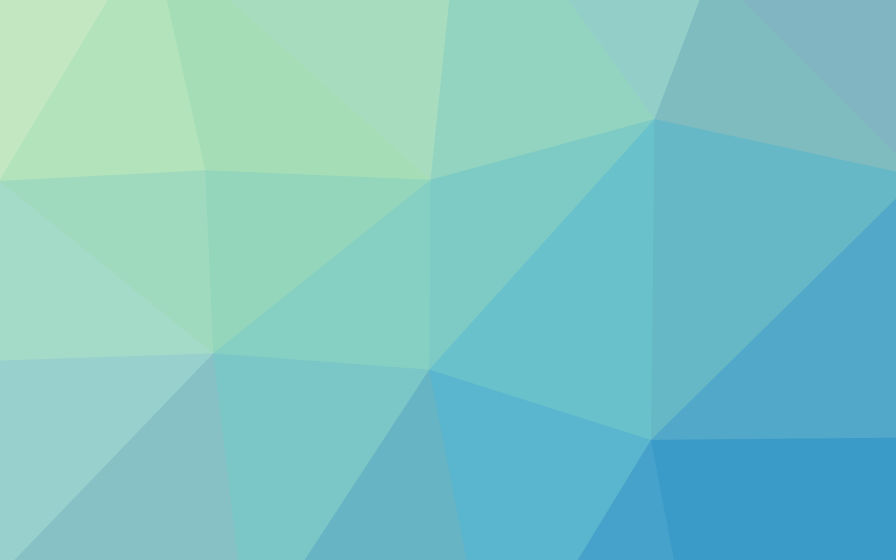
Give the GLSL for this background, as a WebGL 2 fragment shader.

```glsl
#version 300 es
precision highp float;
// Low-poly background: a warped grid of flat triangles fading from pale green to blue.

uniform vec2 u_resolution;
out vec4 fragColor;

const int COLUMNS = 4;
const int ROWS = 3;
const float ASPECT = 1.6;        // design proportions of the canvas
const float EDGE_SOFTNESS = 1.0; // edge blend width, in output samples

// Grid corners as fractions of the canvas, top row first; the rim lies outside.
const vec2 CORNERS[20] = vec2[20](
    vec2(-0.078, 1.125), vec2(0.168, 1.127), vec2(0.518, 1.256), vec2(0.794, 1.056), vec2(1.042, 1.125),
    vec2(-0.001, 0.677), vec2(0.229, 0.696), vec2(0.4805, 0.679), vec2(0.7305, 0.7875), vec2(1.025, 0.685),
    vec2(-0.039, 0.354), vec2(0.238, 0.369), vec2(0.479, 0.340), vec2(0.7265, 0.2145), vec2(1.042, 0.219),
    vec2(-0.059, -0.125), vec2(0.277, -0.154), vec2(0.551, -0.246), vec2(0.777, -0.208), vec2(1.042, -0.250));

// Colour of the triangle on the top edge of each cell.
const vec3 UPPER_COLOURS[12] = vec3[12](
    vec3(0.765, 0.906, 0.757), vec3(0.659, 0.863, 0.749), vec3(0.576, 0.808, 0.784), vec3(0.506, 0.710, 0.761),
    vec3(0.627, 0.855, 0.745), vec3(0.576, 0.839, 0.737), vec3(0.490, 0.796, 0.769), vec3(0.404, 0.722, 0.776),
    vec3(0.596, 0.816, 0.804), vec3(0.482, 0.776, 0.776), vec3(0.353, 0.710, 0.808), vec3(0.227, 0.604, 0.784));

// Colour of the triangle on the bottom edge of each cell.
const vec3 LOWER_COLOURS[12] = vec3[12](
    vec3(0.702, 0.890, 0.733), vec3(0.647, 0.871, 0.714), vec3(0.576, 0.831, 0.757), vec3(0.498, 0.737, 0.753),
    vec3(0.643, 0.855, 0.784), vec3(0.522, 0.816, 0.765), vec3(0.412, 0.757, 0.796), vec3(0.318, 0.659, 0.784),
    vec3(0.529, 0.757, 0.776), vec3(0.404, 0.706, 0.769), vec3(0.278, 0.635, 0.796), vec3(0.227, 0.604, 0.784));

vec2 corner(int column, int row) {
    return CORNERS[row * (COLUMNS + 1) + column] * vec2(ASPECT, 1.0);
}

// Signed distance to the line a-b, positive on its right-hand side.
float edgeDistance(vec2 p, vec2 a, vec2 b) {
    vec2 along = normalize(b - a);
    return dot(p - a, vec2(along.y, -along.x));
}

// Soft coverage of a triangle whose corners run clockwise.
float coverage(vec2 p, vec2 a, vec2 b, vec2 c, float blend) {
    float inside = min(edgeDistance(p, a, b), min(edgeDistance(p, b, c), edgeDistance(p, c, a)));
    return clamp(inside / blend + 0.5, 0.0, 1.0);
}

void main() {
    vec2 p = gl_FragCoord.xy / u_resolution * vec2(ASPECT, 1.0);
    float blend = EDGE_SOFTNESS / u_resolution.y;
    vec3 colour = vec3(0.0);
    float total = 0.0;

    for (int row = 0; row < ROWS; row++) {
        for (int column = 0; column < COLUMNS; column++) {
            int cell = row * COLUMNS + column;
            vec2 topLeft = corner(column, row);
            vec2 topRight = corner(column + 1, row);
            vec2 bottomLeft = corner(column, row + 1);
            vec2 bottomRight = corner(column + 1, row + 1);

            // The first few cells split along the falling diagonal, the rest along the rising one.
            bool falling = cell >= 1 && cell <= COLUMNS;
            float upper = coverage(p, topLeft, topRight, falling ? bottomRight : bottomLeft, blend);
            float lower = coverage(p, bottomRight, bottomLeft, falling ? topLeft : topRight, blend);

            colour += upper * UPPER_COLOURS[cell] + lower * LOWER_COLOURS[cell];
            total += upper + lower;
        }
    }
    fragColor = vec4(colour / max(total, 0.0001), 1.0);
}
```
